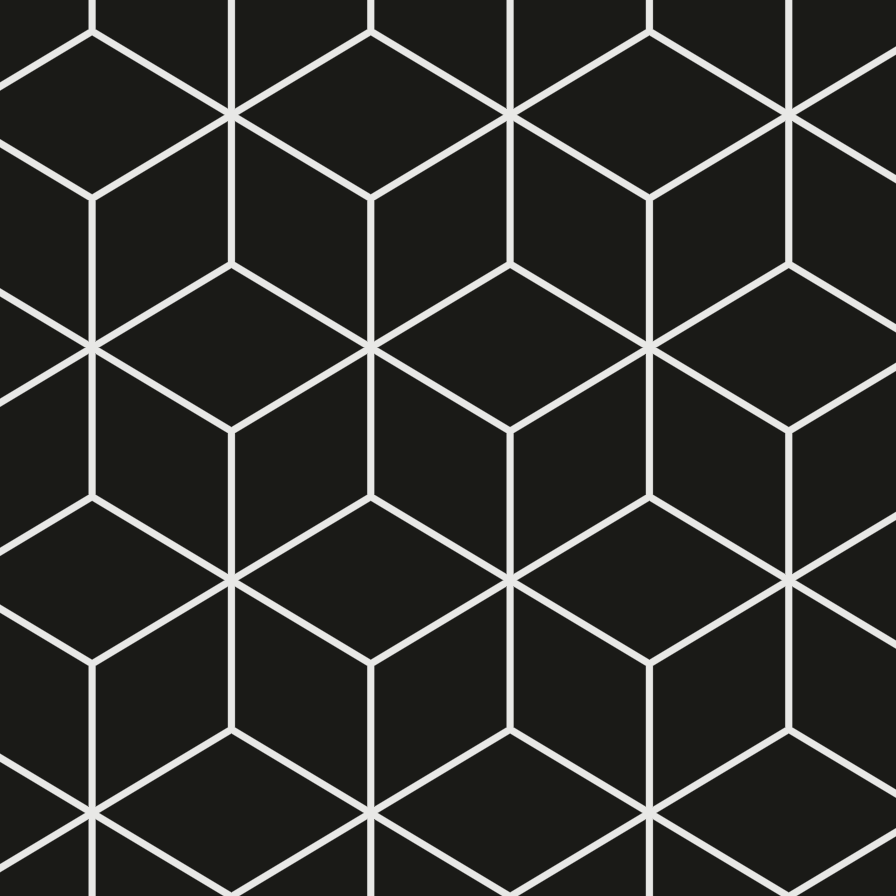
This pattern is drawn by a Shadertoy shader. Its source:

```glsl
// Outlined tumbling-block lattice: thin pale lines on near-black.
// Six edges radiate from each hub of a centred rectangular lattice; mirror
// symmetry reduces them to two segments, measured on two staggered grids.

const vec3 INK = vec3(0.100, 0.100, 0.092);
const vec3 LINE = vec3(0.910, 0.910, 0.900);
const vec2 HALF_CELL = vec2(0.1555, 0.2597);
const vec2 HUB = vec2(0.4138, 0.6121);
const float UPRIGHT = 0.1664;
const float LINE_WIDTH = 0.0080;

float segmentDistance(vec2 p, vec2 end) {
    float t = clamp(dot(p, end) / dot(end, end), 0.0, 1.0);
    return length(p - t * end);
}

// Distance to the edges leaving the nearest hub of one rectangular grid
float hubDistance(vec2 p, vec2 halfCell, float upright) {
    vec2 cell = 2.0 * halfCell;
    vec2 q = abs(mod(p + halfCell, cell) - halfCell);
    vec2 slantEnd = vec2(halfCell.x, halfCell.y - upright);
    return min(segmentDistance(q, vec2(0.0, upright)),
               segmentDistance(q, slantEnd));
}

// Both staggered grids together form the complete lattice
float latticeDistance(vec2 p, vec2 halfCell, float upright) {
    return min(hubDistance(p, halfCell, upright),
               hubDistance(p - halfCell, halfCell, upright));
}

float strokeMask(float dist, float width, float soft) {
    return 1.0 - smoothstep(-soft, soft, dist - 0.5 * width);
}

void mainImage(out vec4 fragColor, in vec2 fragCoord) {
    vec2 uv = fragCoord / iResolution.y;
    float soft = 0.8 / iResolution.y;

    float dist = latticeDistance(uv - HUB, HALF_CELL, UPRIGHT);
    vec3 color = mix(INK, LINE, strokeMask(dist, LINE_WIDTH, soft));

    fragColor = vec4(color, 1.0);
}
```
